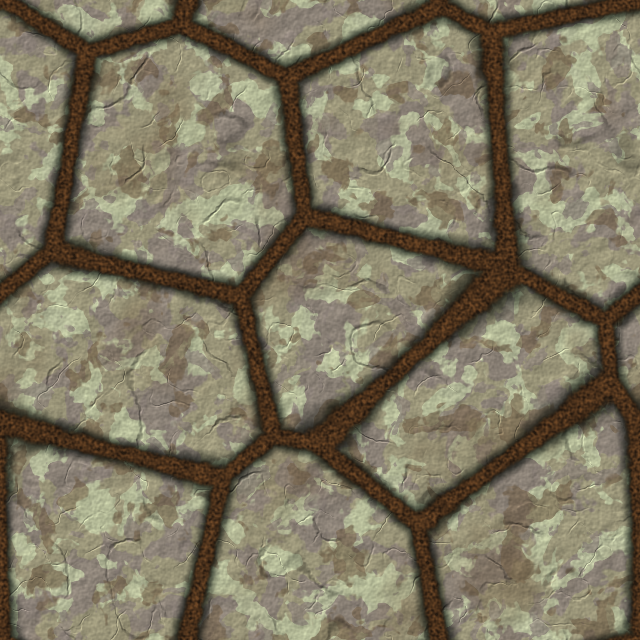
A WebGL 2 fragment shader for this texture:

```glsl
#version 300 es
precision highp float;
precision highp int;
// Mottled, creased flagstones set in dark earth joints, tiling on both axes.
// Stones are wrapped Voronoi cells; their blotches, creases and relief come
// from periodic gradient noise lit from the upper left.
uniform vec2 u_resolution;
out vec4 fragColor;

// Integer hash of a lattice cell that repeats every n cells
vec2 hash2(vec2 cell, float n) {
    uvec2 v = uvec2(mod(cell, n)) + uvec2(uint(n) * 17u, 91u);
    v = v * 1664525u + 1013904223u;
    v.x += v.y * 1664525u;
    v.y += v.x * 1664525u;
    v ^= v >> 16u;
    v.x += v.y * 1664525u;
    v.y += v.x * 1664525u;
    v ^= v >> 16u;
    return vec2(v >> 8u) / 16777216.0;
}

float cornerSlope(vec2 cell, vec2 corner, vec2 f, float n) {
    return dot(hash2(cell + corner, n) * 2.0 - 1.0, f - corner);
}

// Gradient noise with n lattice cells across the canvas
float noise(vec2 p, float n) {
    p *= n;
    vec2 i = floor(p), f = p - i;
    vec2 u = f * f * f * (f * (f * 6.0 - 15.0) + 10.0);
    float low = mix(cornerSlope(i, vec2(0, 0), f, n), cornerSlope(i, vec2(1, 0), f, n), u.x);
    float high = mix(cornerSlope(i, vec2(0, 1), f, n), cornerSlope(i, vec2(1, 1), f, n), u.x);
    return mix(low, high, u.y);
}

float fbm(vec2 p, float n) {
    float sum = 0.0, amp = 0.5;
    for (int k = 0; k < 4; k++) {
        sum += amp * noise(p, n);
        n *= 2.0;
        amp *= 0.5;
    }
    return sum;
}

// Difference of the two nearest site distances: zero on the joints,
// and slower to grow towards the junctions, so joints widen there
float jointGap(vec2 p) {
    const float cells = 3.0;
    vec2 q = p * cells, home = floor(q);
    float nearest = 9.0, second = 9.0;
    for (int y = -2; y <= 2; y++)
    for (int x = -2; x <= 2; x++) {
        vec2 cell = home + vec2(x, y);
        float d = distance(q, cell + 0.08 + 0.84 * hash2(cell, cells));
        second = min(second, max(nearest, d));
        nearest = min(nearest, d);
    }
    return (second - nearest) / cells;
}

// Broken crease lines: x is the coarse set, y the fine one
vec2 creases(vec2 p) {
    vec2 bent = p + 0.03 * vec2(fbm(p, 22.0), fbm(p + 0.37, 22.0));
    vec2 lines = 1.0 - smoothstep(0.0, 0.035, abs(vec2(noise(bent, 9.0), noise(bent + 0.61, 19.0))));
    vec2 breaks = vec2(noise(p + 0.23, 13.0), noise(p + 0.71, 17.0));
    return lines * smoothstep(-0.05, 0.2, breaks);
}

float stoneHeight(vec2 p) {
    return 2.6 * fbm(p + 0.13, 26.0) - dot(creases(p), vec2(0.5, 0.35));
}

// Hard-edged blotch mask
float blotch(vec2 p, float n, float level) {
    return smoothstep(level - 0.02, level + 0.02, fbm(p, n));
}

vec3 stoneColour(vec2 p) {
    vec2 warped = p + 0.05 * vec2(fbm(p + 0.19, 9.0), fbm(p + 0.53, 9.0));
    vec3 tan_ = vec3(0.60, 0.58, 0.47);
    vec3 mauve = vec3(0.53, 0.49, 0.46);
    vec3 lichen = vec3(0.72, 0.75, 0.61);
    vec3 umber = vec3(0.43, 0.36, 0.27);
    vec3 col = mix(tan_, mauve, 0.85 * blotch(warped + 0.31, 13.0, 0.03));
    col = mix(col, lichen, 0.85 * blotch(warped + 0.77, 17.0, 0.05));
    col = mix(col, mauve, 0.7 * blotch(warped + 0.47, 24.0, 0.11));
    col = mix(col, umber, 0.6 * blotch(warped + 0.09, 15.0, 0.11));
    // Broad stains and fine mineral grain
    col = mix(col, umber, 0.45 * smoothstep(0.0, 0.3, fbm(p + 0.83, 6.0)));
    return col * (1.0 + 0.12 * noise(p, 190.0));
}

void main() {
    vec2 p = gl_FragCoord.xy / u_resolution;
    float gap = jointGap(p) + 0.018 * fbm(p + 0.41, 38.0);

    // Stone with embossed relief
    vec2 toLight = vec2(-0.6, 0.8) * 0.0018;
    float relief = stoneHeight(p) - stoneHeight(p + toLight);
    vec3 stone = stoneColour(p) * (1.0 + clamp(0.85 * relief, -0.45, 0.3));
    stone *= 1.0 - 0.22 * creases(p).x;

    // Soft shade where the stone dips into the joint
    stone *= mix(vec3(0.27, 0.30, 0.29), vec3(1.0), smoothstep(0.018, 0.056, gap));

    // Granular earth, darker at its margins
    float grain = noise(p, 210.0) + 0.7 * noise(p + 0.29, 147.0);
    float tone = clamp(0.5 + 0.9 * grain + 0.5 * fbm(p, 30.0), 0.0, 1.0);
    vec3 earth = mix(vec3(0.15, 0.10, 0.06), vec3(0.43, 0.28, 0.15), tone);
    earth *= 1.0 - 0.3 * smoothstep(0.008, 0.026, gap);

    fragColor = vec4(mix(earth, stone, smoothstep(0.016, 0.030, gap)), 1.0);
}
```
